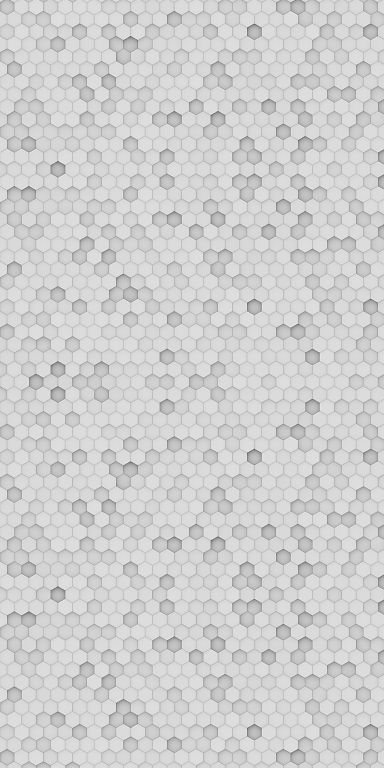
Reproduce this pattern procedurally as a Shadertoy shader.

```glsl
// Pale grey relief of pointy-top hexagonal tiles, some sunk below their neighbours.

const float COLUMNS = 26.4;            // tiles across the canvas
const float ROWS = 61.4;               // tile rows down the canvas
const vec2 ANCHOR = vec2(0.435, 0.5026); // canvas position of one tile centre
const float MIRROR_ROWS = 17.0;        // rows between mirror axes
const float ROW_STEP = 0.8660254;      // row spacing in tile widths
const float TOP_TONE = 0.865;          // grey of the highest tiles
const float SINK_TONE = 0.06;          // darkening of the deepest tiles
const float TONE_JITTER = 0.012;
const float SHADOW_STRENGTH = 0.24;
const float SHADOW_REACH = 0.19;       // in tile widths
const float SEAM_WIDTH = 0.034;
const float SEAM_DARK = 0.125;
const float CREASE_DARK = 0.03;        // soft shade beside every seam
const float CREASE_REACH = 0.09;
const float RIM_WIDTH = 0.085;
const float RIM_LIGHT = 0.035;         // bright edge of every tile
const float RIM_DROP_LIGHT = 0.11;     // extra light where the tile stands high
const vec2 LIGHT_DIR = vec2(-0.35, 0.94);
const int SAMPLES = 3;                 // supersampling per axis

float hash(vec2 p) {
    return fract(sin(dot(p, vec2(12.9898, 78.233))) * 43758.55);
}

// Random value of a tile, reflected at regular rows
float tileRandom(vec2 tile, float seed) {
    float row = abs(mod(tile.y + MIRROR_ROWS, 2.0 * MIRROR_ROWS) - MIRROR_ROWS);
    return hash(vec2(round(tile.x * 2.0) + 137.0 + seed, row + 19.0));
}

// All tiles differ a little; a few sink deeply
float tileDepth(vec2 tile) {
    float h = tileRandom(tile, 0.0);
    return 0.3 * h + 0.7 * pow(h, 6.0);
}

// Centre x and row number of the tile that holds p
vec2 nearestTile(vec2 p) {
    vec2 best = vec2(0.0);
    float bestDistance = 1e3;
    float firstRow = floor(p.y / ROW_STEP);
    for (int i = 0; i < 2; i++) {
        float row = firstRow + float(i);
        float shift = 0.5 * mod(row, 2.0);
        vec2 tile = vec2(round(p.x - shift) + shift, row);
        float d = distance(p, tile * vec2(1.0, ROW_STEP));
        if (d < bestDistance) {
            bestDistance = d;
            best = tile;
        }
    }
    return best;
}

float reliefTone(vec2 p) {
    vec2 tile = nearestTile(p);
    vec2 local = p - tile * vec2(1.0, ROW_STEP);
    float depth = tileDepth(tile);
    float tone = TOP_TONE - SINK_TONE * depth;
    tone += TONE_JITTER * (tileRandom(tile, 400.0) - 0.5);

    float shadow = 0.0;
    float edge = 1.0;
    float facing = 0.0;
    float drop = 0.0;
    for (int k = 0; k < 6; k++) {
        float angle = radians(60.0) * float(k);
        vec2 dir = vec2(cos(angle), sin(angle));
        vec2 neighbour = tile + vec2(dir.x, round(dir.y / ROW_STEP));
        float d = 0.5 - dot(local, dir);
        float lit = dot(dir, LIGHT_DIR);

        // Higher neighbours shade this tile, most of all on the lit side
        float fall = tileDepth(neighbour) - depth;
        shadow += max(-fall, 0.0) * exp(-d / SHADOW_REACH) * (0.7 + 0.3 * lit);
        if (d < edge) {
            edge = d;
            facing = lit;
            drop = fall;
        }
    }
    tone -= SHADOW_STRENGTH * shadow;
    tone -= CREASE_DARK * exp(-edge / CREASE_REACH) * (1.0 + 0.6 * facing);

    // Dark seam with a bright rim inside it, brightest above a drop
    float seam = 1.0 - smoothstep(0.6 * SEAM_WIDTH, 1.4 * SEAM_WIDTH, edge);
    float rim = 1.0 - smoothstep(SEAM_WIDTH, RIM_WIDTH, edge);
    float rimLight = RIM_LIGHT * (1.0 + 0.4 * facing) * smoothstep(-0.2, 0.0, drop);
    tone += rim * (rimLight + RIM_DROP_LIGHT * max(drop, 0.0));
    return tone - SEAM_DARK * seam;
}

void mainImage(out vec4 fragColor, in vec2 fragCoord) {
    vec2 scale = vec2(COLUMNS, ROWS * ROW_STEP);
    float tone = 0.0;
    for (int j = 0; j < SAMPLES; j++) {
        for (int i = 0; i < SAMPLES; i++) {
            vec2 offset = (vec2(i, j) + 0.5) / float(SAMPLES) - 0.5;
            vec2 uv = (fragCoord + offset) / iResolution.xy;
            tone += reliefTone((uv - ANCHOR) * scale);
        }
    }
    tone /= float(SAMPLES * SAMPLES);
    fragColor = vec4(vec3(clamp(tone, 0.0, 1.0)), 1.0);
}
```
